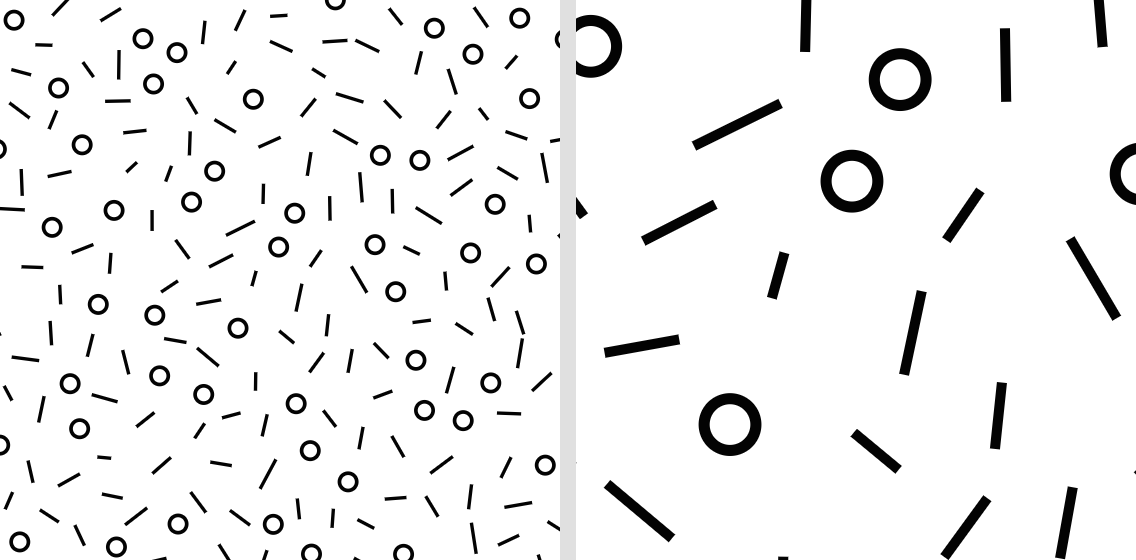
Left, the full canvas; right, a detail of the centre.
This pattern is drawn by a WebGL 1 fragment shader. Its source:

```glsl
precision highp float;

uniform vec2 u_resolution;

#define CELLS 13.1            // grid cells per canvas height
#define GRID_TURN 0.46        // grid rotation, radians
#define JITTER 0.72           // scatter inside a cell, in cells
#define CLEARANCE 0.92        // wanted distance between marks, in cells
#define RING_RADIUS 0.0154    // centre line of the ring stroke
#define RING_HALF_WIDTH 0.0033
#define DASH_HALF_WIDTH 0.0030
#define DASH_HALF_MIN 0.0105
#define DASH_HALF_MAX 0.0305
#define ANGLE_SPREAD 2.0      // random range of dash angles, radians
#define SEED vec2(37.0, 61.0)

const vec3 PAPER = vec3(1.0);
const vec3 INK = vec3(0.01);

vec3 hash3(vec2 p) {
  vec3 q = fract(vec3(p.xyx + SEED.xyx) * vec3(0.1031, 0.1030, 0.0973));
  q += dot(q, q.yxz + 33.33);
  return fract((q.xxy + q.yzz) * q.zyx);
}

mat2 rotation(float angle) {
  float c = cos(angle), s = sin(angle);
  return mat2(c, s, -s, c);
}

vec2 scatteredPoint(vec2 cell) {
  return cell + 0.5 + (hash3(cell).xy - 0.5) * JITTER;
}

// One randomly chosen cell of every 2 by 2 block holds a ring.
bool isRingCell(vec2 cell) {
  vec2 chosen = floor(hash3(floor(cell * 0.5) + 113.0).xy * 2.0);
  return distance(mod(cell, 2.0), chosen) < 0.5;
}

float ringDistance(vec2 p) {
  return abs(length(p) - RING_RADIUS) - RING_HALF_WIDTH;
}

float dashDistance(vec2 p, float halfLength) {
  vec2 d = abs(p) - vec2(halfLength, DASH_HALF_WIDTH);
  return length(max(d, 0.0)) + min(max(d.x, d.y), 0.0);
}

// Distance from p (in cells) to the mark of one cell, in canvas units.
float markDistance(vec2 p, vec2 cell) {
  vec2 start = scatteredPoint(cell);
  vec2 centre = start;
  vec2 nearest = vec2(9.0);

  // Push the mark away from crowding neighbours.
  for (int j = -1; j <= 1; j++) {
    for (int i = -1; i <= 1; i++) {
      if (i == 0 && j == 0) continue;
      vec2 away = start - scatteredPoint(cell + vec2(float(i), float(j)));
      float gap = max(length(away), 0.001);
      centre += away / gap * max(CLEARANCE - gap, 0.0) * 0.5;
      if (gap < length(nearest)) nearest = away;
    }
  }

  vec2 local = (p - centre) / CELLS;
  if (isRingCell(cell)) return ringDistance(local);

  // Dashes lie roughly across the direction to the nearest neighbour.
  vec3 rnd = hash3(cell + 271.0);
  float angle = atan(nearest.x, -nearest.y) + (rnd.x - 0.5) * ANGLE_SPREAD;
  float halfLength = mix(DASH_HALF_MIN, DASH_HALF_MAX, 0.5 * (rnd.y + rnd.z));
  return dashDistance(local * rotation(angle), halfLength);
}

void main() {
  vec2 uv = gl_FragCoord.xy / u_resolution.y;
  vec2 p = rotation(GRID_TURN) * uv * CELLS;
  vec2 home = floor(p);

  float d = 1.0;
  for (int j = -1; j <= 1; j++) {
    for (int i = -1; i <= 1; i++) {
      d = min(d, markDistance(p, home + vec2(float(i), float(j))));
    }
  }

  float coverage = clamp(0.5 - d * u_resolution.y, 0.0, 1.0);
  gl_FragColor = vec4(mix(PAPER, INK, coverage), 1.0);
}
```
